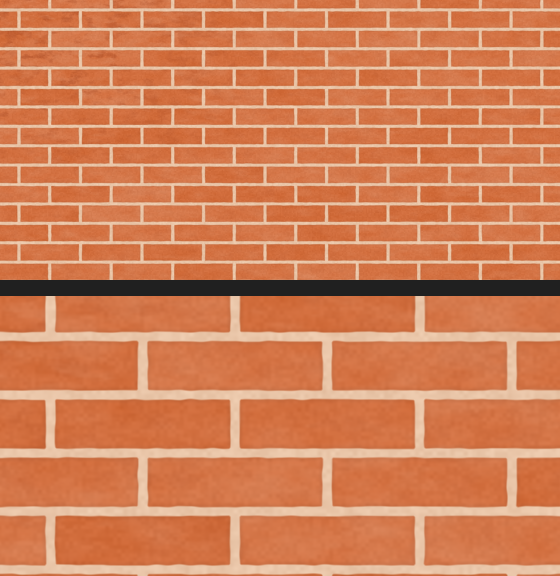
Top: the whole. Bottom: its middle third, enlarged.
Give the GLSL for this texture, as a Shadertoy shader.

```glsl
// Running-bond brick wall: alternate courses shift by half a brick. Each brick is
// a rounded box with its own tint, mottled by layered noise, with worn, sooty
// patches towards the upper left; pale sandy mortar fills the joints.

const vec2 PITCH = vec2(0.2197, 0.0693);   // brick plus joint, in canvas heights
const vec2 ORIGIN = vec2(0.0677, 0.0638);  // crossing of the lowest full course
const vec2 JOINT = vec2(0.0116, 0.0110);   // joint widths
const float CORNER = 0.0022;

const vec3 CLAY = vec3(0.830, 0.445, 0.260);
const vec3 CLAY_DEEP = vec3(0.805, 0.395, 0.195);
const vec3 CLAY_PALE = vec3(0.850, 0.515, 0.350);
const vec3 SOOT = vec3(0.680, 0.310, 0.160);
const vec3 MORTAR = vec3(0.915, 0.775, 0.660);

float hash(vec2 p) {
    vec3 q = fract(vec3(p.xyx) * 0.1031);
    q += dot(q, q.yzx + 33.33);
    return fract((q.x + q.y) * q.z);
}

float valueNoise(vec2 p) {
    vec2 i = floor(p), f = fract(p);
    f = f * f * (3.0 - 2.0 * f);
    float low = mix(hash(i), hash(i + vec2(1, 0)), f.x);
    float high = mix(hash(i + vec2(0, 1)), hash(i + vec2(1, 1)), f.x);
    return mix(low, high, f.y);
}

float fbm(vec2 p) {
    float sum = 0.0, amp = 0.5;
    for (int i = 0; i < 4; i++) {
        sum += amp * valueNoise(p);
        p = p * 2.03 + 17.1;
        amp *= 0.5;
    }
    return sum / 0.9375;
}

float roundedBox(vec2 p, vec2 halfSize, float radius) {
    vec2 q = abs(p) - halfSize + radius;
    return length(max(q, 0.0)) + min(max(q.x, q.y), 0.0) - radius;
}

// Column and row in xy, position relative to the brick centre in zw.
vec4 brickCell(vec2 p) {
    vec2 g = (p - ORIGIN) / PITCH;
    float row = floor(g.y);
    g.x -= 0.5 * mod(row, 2.0);
    vec2 id = vec2(floor(g.x), row);
    return vec4(id, (g - id - 0.5) * PITCH);
}

vec3 brickColour(vec2 p, vec2 id, float depth, float wear) {
    vec2 seed = id + 40.0;
    vec2 q = p + 3.7 * vec2(hash(seed), hash(seed + 71.0));
    float tint = hash(seed + 13.0) - 0.5;
    float mottle = fbm(q * vec2(18.0, 38.0)) - 0.5;
    float tone = 0.9 * tint + 1.5 * mottle;

    vec3 colour = mix(CLAY, CLAY_DEEP, clamp(tone, 0.0, 1.0));
    colour = mix(colour, CLAY_PALE, clamp(-tone, 0.0, 1.0));

    // Sooty smudges and pale rubbed patches
    float smudge = smoothstep(0.50, 0.78, fbm(q * vec2(28.0, 50.0) + 9.0));
    float rubbed = smoothstep(0.54, 0.80, fbm(q * vec2(14.0, 44.0) + 31.0));
    colour = mix(colour, SOOT, smudge * (0.10 + 0.60 * wear));
    colour = mix(colour, CLAY_PALE, rubbed * (0.30 + 0.40 * wear));

    // Fine grain and slightly darker rim
    colour += 0.035 * (valueNoise(q * 210.0) - 0.5);
    return colour * (1.0 - 0.05 * smoothstep(0.006, 0.0, depth));
}

vec3 mortarColour(vec2 p) {
    float grain = 0.6 * valueNoise(p * 190.0) + 0.4 * valueNoise(p * 45.0);
    return MORTAR + vec3(0.06, 0.08, 0.09) * (grain - 0.5);
}

void mainImage(out vec4 fragColor, in vec2 fragCoord) {
    vec2 p = fragCoord / iResolution.y;
    vec4 cell = brickCell(p);

    // Brick outline with a faintly uneven edge
    float edge = roundedBox(cell.zw, 0.5 * (PITCH - JOINT), CORNER);
    edge += 0.0016 * (valueNoise(p * 75.0) - 0.5);

    // Wear grows towards the upper left and varies between bricks
    float corner = smoothstep(1.2, 0.0, p.x) * smoothstep(0.25, 0.9, p.y);
    float wear = corner * (0.4 + 0.6 * hash(cell.xy + 90.0));

    float soft = 0.7 / iResolution.y + 0.0006;
    float brickMask = smoothstep(soft, -soft, edge);
    vec3 brick = brickColour(p, cell.xy, -edge, wear);
    fragColor = vec4(mix(mortarColour(p), brick, brickMask), 1.0);
}
```
